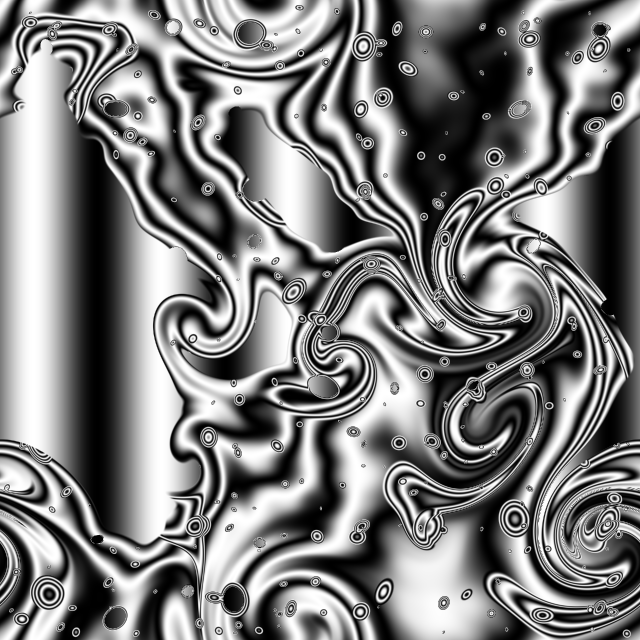
This background is drawn by a three.js fragment shader. Its source:

```glsl
// Tiling monochrome fluid: banded contours, curling plumes, ringed drops and smooth pockets.
varying vec2 vUv;

const float PI = 3.14159265;
const float TAU = 6.2831853;
const float POCKET_REPEATS = 5.0;   // upright bands across the canvas inside the pockets
const float POCKET_SHIFT = 0.052;
const float RIM_CYCLES = 4.0;       // contour bands hugging a pocket
const float RIM_REACH = 0.09;
const float RIM_BLEND = 0.03;       // how softly neighbouring pockets join
const float EDGE = 0.0015;
const float SLOW_CYCLES = 1.4;      // broad shading of the open fluid
const float PLUME_CYCLES = 3.5;
const int VORTICES = 13;
const vec2 VORTEX_SIZE = vec2(0.04, 0.10);
const vec2 VORTEX_TURN = vec2(2.5, 5.0);

vec2 hash2(vec2 cell, float seed) {
  vec3 q = fract(cell.xyx * vec3(0.1031, 0.1030, 0.0973) + seed * 0.1371);
  q += dot(q, q.yzx + 33.33);
  return fract((q.xx + q.yz) * q.zy);
}

vec2 wrapCell(vec2 cell, float cells) {
  return floor(mod(cell + 0.5, cells));
}

vec2 rotate(vec2 d, float angle) {
  float c = cos(angle), s = sin(angle);
  return vec2(c * d.x - s * d.y, s * d.x + c * d.y);
}

float slope(vec2 cell, vec2 f, vec2 corner, float cells, float seed) {
  float angle = TAU * hash2(wrapCell(cell + corner, cells), seed).x;
  return dot(vec2(cos(angle), sin(angle)), f - corner);
}

// Gradient noise that repeats after a whole number of cells
float noise(vec2 p, float cells, float seed) {
  p *= cells;
  vec2 i = floor(p), f = p - i;
  vec2 u = f * f * f * (f * (f * 6.0 - 15.0) + 10.0);
  float low = mix(slope(i, f, vec2(0, 0), cells, seed), slope(i, f, vec2(1, 0), cells, seed), u.x);
  float high = mix(slope(i, f, vec2(0, 1), cells, seed), slope(i, f, vec2(1, 1), cells, seed), u.x);
  return mix(low, high, u.y);
}

// Gentle drift followed by scattered vortices
vec2 stir(vec2 p) {
  p += 0.06 * vec2(noise(p, 3.0, 1.0), noise(p, 3.0, 2.0));
  for (int k = 0; k < VORTICES; k++) {
    vec2 id = vec2(float(k), 7.0);
    vec2 kind = hash2(id, 4.0);
    float size = mix(VORTEX_SIZE.x, VORTEX_SIZE.y, kind.x);
    float turn = mix(VORTEX_TURN.x, VORTEX_TURN.y, fract(kind.y * 2.0));
    turn *= kind.y < 0.5 ? -1.0 : 1.0;
    vec2 d = fract(p - hash2(id, 3.0) + 0.5) - 0.5;
    p += rotate(d, turn * exp(-dot(d, d) / (size * size))) - d;
  }
  return p;
}

// Leaning oval on the wrapped canvas, negative inside
float oval(vec2 p, vec2 center, vec2 size, float lean) {
  vec2 d = p - center;
  d.x += lean * sin(TAU * d.y) / TAU;
  return (length(sin(PI * d) / PI / size) - 1.0) * size.x;
}

float pockets(vec2 p) {
  float near = exp(-oval(p, vec2(0.10, 0.52), vec2(0.165, 0.27), 0.45) / RIM_BLEND);
  near += exp(-oval(p, vec2(0.46, 0.71), vec2(0.06, 0.11), 0.8) / RIM_BLEND);
  near += exp(-oval(p, vec2(0.41, 0.49), vec2(0.025, 0.07), 0.0) / RIM_BLEND);
  return -RIM_BLEND * log(near) + 0.05 * noise(p, 7.0, 5.0) + 0.018 * noise(p, 17.0, 6.0);
}

// Scattered domes, one per chosen cell: 0 outside, 1 at the centre
float drops(vec2 p, float cells, float share, float seed) {
  p *= cells;
  vec2 i = floor(p), id = wrapCell(i, cells);
  vec2 place = hash2(id, seed), kind = hash2(id, seed + 1.0);
  float radius = mix(0.09, 0.27, kind.x * kind.x);
  vec2 d = rotate(p - i - 0.3 - 0.4 * place, TAU * kind.y);
  d.x *= 1.0 + 0.7 * fract(kind.y * 7.0);
  float chosen = step(hash2(id, seed + 2.0).x, share);
  return chosen * max(0.0, 1.0 - dot(d, d) / (radius * radius));
}

float tone(vec2 p) {
  vec2 q = stir(p);
  float rim = pockets(q) - 0.13 * drops(p, 9.0, 0.5, 30.0);

  // Open fluid: slow shading, rim bands, plumes and ringed drops
  float phase = SLOW_CYCLES * noise(q, 2.0, 8.0) + 0.35 * noise(q, 5.0, 9.0);
  phase += RIM_CYCLES * exp(-max(rim, 0.0) / RIM_REACH);
  float plume = noise(q, 6.0, 10.0);
  phase += PLUME_CYCLES * smoothstep(0.22, 0.65, plume) + 1.2 * smoothstep(0.20, 0.28, plume);
  phase += 3.0 * drops(p, 8.0, 0.5, 40.0);
  phase += 2.0 * drops(p, 15.0, 0.4, 50.0);
  phase += 1.3 * drops(p, 31.0, 0.22, 60.0);

  float fluid = 0.5 + 0.5 * cos(TAU * phase);
  float pocket = 0.5 + 0.5 * cos(TAU * POCKET_REPEATS * (p.x - POCKET_SHIFT));
  return mix(pocket, fluid, smoothstep(-EDGE, EDGE, rim));
}

void main() {
  // Four samples smooth the thin lines
  const vec2 s = vec2(0.0005, -0.0005);
  float v = tone(vUv + s.xx) + tone(vUv + s.xy) + tone(vUv + s.yx) + tone(vUv + s.yy);
  gl_FragColor = vec4(vec3(0.25 * v), 1.0);
}
```
